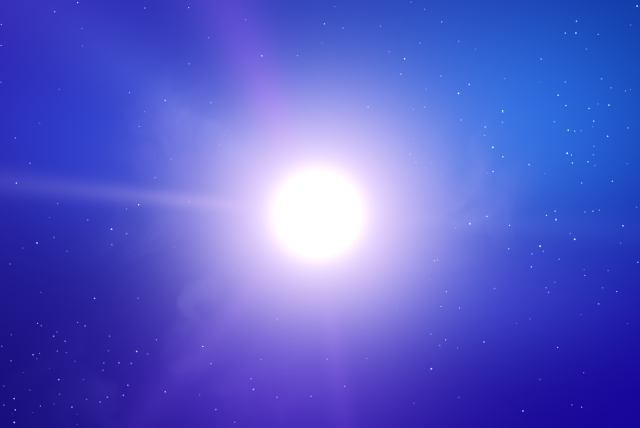
Write a WebGL 2 fragment shader that draws this background.

```glsl
#version 300 es
precision highp float;
// A radiant white-violet burst in a blue night sky with soft rays, wisps and stars.

#define GLOW_CENTER vec2(-0.005, 0.0)
#define GLOW_RADIUS 0.305
#define HALO_RADIUS 0.43
#define CORE_RADIUS 0.135
#define WISP_STRENGTH 0.30
#define STAR_GRID 30.0
#define STAR_RADIUS 0.0021

uniform vec2 u_resolution;
out vec4 fragColor;

const vec3 LAVENDER = vec3(0.92, 0.81, 0.995);
const vec3 SKY_BLUE = vec3(0.40, 0.50, 0.92);
const vec3 AZURE = vec3(0.13, 0.43, 0.88);
const vec3 ROYAL = vec3(0.15, 0.23, 0.82);
const vec3 VIOLET = vec3(0.34, 0.17, 0.77);
const vec3 RAY_VIOLET = vec3(0.55, 0.36, 0.93);

float hash(vec2 p) {
    vec3 q = fract(vec3(p.xyx) * 0.1031);
    q += dot(q, q.yzx + 33.33);
    return fract((q.x + q.y) * q.z);
}

float noise(vec2 p) {
    vec2 i = floor(p), f = fract(p);
    f = f * f * (3.0 - 2.0 * f);
    return mix(mix(hash(i), hash(i + vec2(1, 0)), f.x),
               mix(hash(i + vec2(0, 1)), hash(i + vec2(1, 1)), f.x), f.y);
}

float fbm(vec2 p) {
    float sum = 0.0, amplitude = 0.5;
    for (int i = 0; i < 5; i++) {
        sum += amplitude * noise(p);
        p = mat2(1.6, 1.2, -1.2, 1.6) * p + 7.3;
        amplitude *= 0.5;
    }
    return sum;
}

// Soft elliptical spot
float blob(vec2 p, vec2 center, vec2 size) {
    vec2 d = (p - center) / size;
    return exp(-dot(d, d));
}

// Beam from the glow center, widening with distance
float ray(vec2 p, float angle, float spread) {
    vec2 dir = vec2(cos(angle), sin(angle));
    float along = dot(p, dir);
    float across = (p.x * dir.y - p.y * dir.x) / (spread * max(along, 0.001) + 0.008);
    return exp(-across * across) * smoothstep(0.08, 0.3, along);
}

vec3 sky(vec2 p, vec2 uv) {
    vec3 bottom = mix(vec3(0.08, 0.05, 0.48), vec3(0.09, 0.01, 0.60), uv.x);
    vec3 top = mix(vec3(0.19, 0.13, 0.69), vec3(0.04, 0.19, 0.61), uv.x);
    vec3 color = mix(bottom, top, smoothstep(0.0, 1.0, uv.y));
    color = mix(color, ROYAL, 0.75 * blob(p, vec2(-0.52, 0.18), vec2(0.32, 0.22)));
    color = mix(color, AZURE, 0.95 * blob(p, vec2(0.44, 0.20), vec2(0.40, 0.29)));
    color = mix(color, VIOLET, 0.85 * blob(p, vec2(-0.08, -0.38), vec2(0.36, 0.24)));
    return mix(color, vec3(0.22, 0.23, 0.81), 0.6 * blob(p, vec2(0.40, -0.18), vec2(0.32, 0.16)));
}

// Wisps of cloud on both sides of the glow
float wisps(vec2 p) {
    vec2 q = mat2(0.8, 0.6, -0.6, 0.8) * p;
    float cloud = smoothstep(0.38, 0.8, fbm(q * vec2(9.0, 5.0) + 3.0 * fbm(p * 4.0)));
    float place = blob(p, vec2(-0.34, -0.12), vec2(0.13, 0.13))
                + blob(p, vec2(-0.31, 0.20), vec2(0.13, 0.10))
                + blob(p, vec2(0.36, 0.04), vec2(0.11, 0.13))
                + 0.35 * blob(p, vec2(-0.35, -0.40), vec2(0.30, 0.12));
    return cloud * place;
}

float stars(vec2 p) {
    float density = 0.035 + 0.16 * blob(p, vec2(-0.68, -0.38), vec2(0.22, 0.2))
                  + 0.09 * blob(p, vec2(0.62, 0.15), vec2(0.22, 0.35));
    float sum = 0.0, edge = 0.7 / u_resolution.y;
    for (int i = 0; i < 2; i++) {
        vec2 grid = p * STAR_GRID * (1.0 + 0.6 * float(i)) + 40.0 + 61.0 * float(i);
        vec2 cell = floor(grid);
        vec2 spot = 0.15 + 0.7 * vec2(hash(cell + 11.7), hash(cell + 47.3));
        float d = length(fract(grid) - spot) / (STAR_GRID * (1.0 + 0.6 * float(i)));
        float size = STAR_RADIUS * mix(0.5, 1.0, hash(cell + 83.1));
        float shine = mix(0.2, 0.8, pow(hash(cell + 29.9), 2.0));
        sum += step(hash(cell), density) * shine * (1.0 - smoothstep(size - edge, size + edge, d));
    }
    return sum * smoothstep(0.2, 0.45, length(p));
}

void main() {
    vec2 uv = gl_FragCoord.xy / u_resolution;
    vec2 p = (gl_FragCoord.xy - 0.5 * u_resolution) / u_resolution.y;
    vec2 g = p - GLOW_CENTER;
    float r = length(g);
    vec3 color = sky(p, uv);

    // Wide blue halo, leaning upward
    color = mix(color, SKY_BLUE, 0.78 * blob(g, vec2(0.02, 0.08), vec2(1.1, 0.95) * HALO_RADIUS));

    // Rays
    float fade = exp(-1.6 * r);
    color = mix(color, RAY_VIOLET, 0.85 * fade * ray(g, 1.98, 0.15));
    color = mix(color, SKY_BLUE, 0.55 * fade * ray(g, 2.49, 0.13));
    color = mix(color, LAVENDER, 0.40 * fade * ray(g, 3.04, 0.035));
    color = mix(color, RAY_VIOLET, 0.30 * fade * (ray(g, -2.28, 0.06) + ray(g, -1.45, 0.05)));
    color = mix(color, SKY_BLUE, 0.30 * fade * ray(g, -0.05, 0.04));

    color = mix(color, vec3(0.62, 0.60, 0.96), WISP_STRENGTH * wisps(p));

    // Lavender glow and white core
    float glow = exp(-pow(length(g * vec2(0.97, 1.04)) / GLOW_RADIUS, 2.6));
    color = mix(color, LAVENDER, glow);
    color = mix(color, vec3(1.0), exp(-pow(r / CORE_RADIUS, 2.0)) * 0.65);
    color += 0.6 * exp(-pow(r / (0.6 * CORE_RADIUS), 2.0));

    color += stars(p) * vec3(0.75, 0.9, 1.0);
    fragColor = vec4(clamp(color, 0.0, 1.0), 1.0);
}
```
